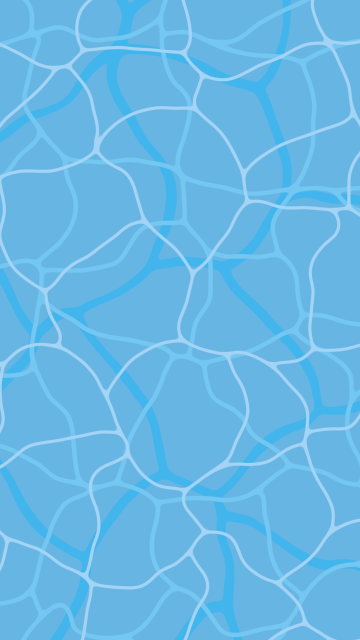
A Shadertoy shader for this texture:

```glsl
#define BASE_COLOR  vec3(0.405, 0.708, 0.890)
#define DEEP_COLOR  vec3(0.260, 0.710, 0.930)
#define MID_COLOR   vec3(0.450, 0.780, 0.940)
#define LIGHT_COLOR vec3(0.640, 0.830, 0.960)
#define DEEP_WIDTH  0.0250
#define MID_WIDTH   0.0125
#define LIGHT_WIDTH 0.0088
#define JITTER      0.80
#define WARP        0.46
#define WOBBLE      0.05
#define FILLET      0.012

vec2 hash2(vec2 cell) {
    vec3 h = fract(cell.xyx * vec3(0.1031, 0.1030, 0.0973));
    h += dot(h, h.yzx + 33.33);
    return fract((h.xx + h.yz) * h.zy);
}

float gradientDot(vec2 cell, vec2 offset) {
    float angle = 6.2832 * hash2(cell).x;
    return dot(vec2(cos(angle), sin(angle)), offset);
}

float gradientNoise(vec2 p) {
    vec2 i = floor(p), f = p - i;
    vec2 u = f * f * f * (f * (f * 6.0 - 15.0) + 10.0);
    vec2 e = vec2(1.0, 0.0);
    return mix(mix(gradientDot(i, f), gradientDot(i + e.xy, f - e.xy), u.x),
               mix(gradientDot(i + e.yx, f - e.yx), gradientDot(i + e.xx, f - e.xx), u.x), u.y);
}

vec2 noise2(vec2 p) {
    return vec2(gradientNoise(p), gradientNoise(p + vec2(37.2, 71.7)));
}

// Canvas point to bent cell space
vec2 bend(vec2 p, vec2 cellSize, float seed) {
    vec2 q = p / cellSize + seed;
    return q + WARP * noise2(q * 1.15) + WOBBLE * noise2(q * 3.1);
}

vec2 cellPoint(vec2 cell) {
    return cell + 0.5 + JITTER * (hash2(cell) - 0.5);
}

float smoothMin(float a, float b, float k) {
    float h = max(k - abs(a - b), 0.0) / k;
    return min(a, b) - 0.25 * h * h * k;
}

// Distance to the nearest cell border, in canvas widths
float netDistance(vec2 p, vec2 cellSize, float seed) {
    const float e = 0.002;
    vec2 q = bend(p, cellSize, seed);
    mat2 jacobian = mat2(bend(p + vec2(e, 0.0), cellSize, seed) - q,
                         bend(p + vec2(0.0, e), cellSize, seed) - q) / e;

    vec2 home = floor(q), nearest = home;
    float best = 1e3;
    for (int y = -1; y <= 1; y++)
    for (int x = -1; x <= 1; x++) {
        vec2 cell = floor(q) + vec2(x, y);
        vec2 r = cellPoint(cell) - q;
        if (dot(r, r) < best) {
            best = dot(r, r);
            home = cell;
            nearest = r;
        }
    }

    // The jacobian keeps the strokes even where space is bent
    float d = 1.0;
    for (int y = -2; y <= 2; y++)
    for (int x = -2; x <= 2; x++) {
        if (x == 0 && y == 0) continue;
        vec2 r = cellPoint(home + vec2(x, y)) - q;
        vec2 normal = normalize(r - nearest);
        float border = dot(0.5 * (r + nearest), normal);
        d = smoothMin(d, border / max(length(normal * jacobian), 0.2), FILLET);
    }
    return d;
}

float stroke(float d, float width) {
    float aa = 0.75 / iResolution.x;
    return 1.0 - smoothstep(-aa, aa, d - 0.5 * width);
}

void mainImage(out vec4 fragColor, in vec2 fragCoord) {
    vec2 p = fragCoord / iResolution.x;

    // Wide deep bands, then two finer nets of ripples above them
    float deepWidth = DEEP_WIDTH * (1.0 + 0.5 * gradientNoise(p * 5.0));
    float deep  = stroke(netDistance(p, vec2(0.43, 0.52), 11.3), deepWidth);
    float mid   = stroke(netDistance(p, vec2(0.32, 0.30), 27.6), MID_WIDTH);
    float light = stroke(netDistance(p, vec2(0.30, 0.28), 52.1), LIGHT_WIDTH);

    vec3 color = mix(BASE_COLOR, DEEP_COLOR, deep);
    color = mix(color, MID_COLOR, mid);
    color = mix(color, LIGHT_COLOR, light);
    fragColor = vec4(color, 1.0);
}
```
